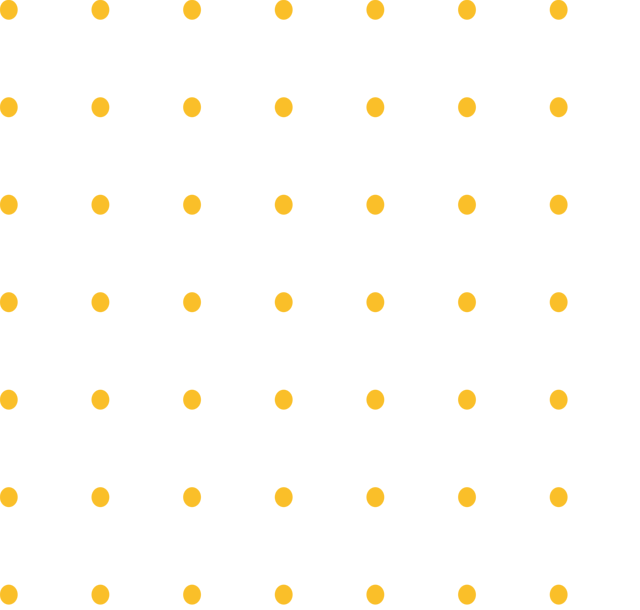
Reproduce this pattern procedurally as a Shadertoy shader.

```glsl
// Draws a seven by seven grid of small amber ovals on a white ground.
// Each point is folded to its nearest grid node, then an ellipse distance
// estimate gives a smooth edge; the grid starts at the upper left corner.

const vec3 WHITE = vec3(1.0);
const vec3 AMBER = vec3(0.98, 0.75, 0.16);

// Layout as fractions of the canvas, measured from the upper left
const vec2 FIRST_DOT = vec2(0.0137, 0.0160);
const vec2 PITCH = vec2(0.1432, 0.1598);
const vec2 DOT_RADII = vec2(0.0139, 0.0163);
const vec2 DOT_COUNT = vec2(7.0);

// Offset from the nearest node of a finite grid
vec2 repeatLimited(vec2 p, vec2 pitch, vec2 count) {
    vec2 node = clamp(round(p / pitch), vec2(0.0), count - 1.0);
    return p - node * pitch;
}

// Approximate signed distance to an axis-aligned ellipse
float ellipseDistance(vec2 p, vec2 radii) {
    float scaled = length(p / radii);
    float slope = length(p / (radii * radii));
    return scaled * (scaled - 1.0) / max(slope, 0.0001);
}

// Coverage of a shape, softened across its boundary
float coverage(float dist, float softness) {
    return 1.0 - smoothstep(-softness, softness, dist);
}

void mainImage(out vec4 fragColor, in vec2 fragCoord) {
    vec2 uv = fragCoord / iResolution.xy;
    vec2 fromTopLeft = vec2(uv.x, 1.0 - uv.y);

    // Distances are in canvas heights so the edge is equally soft all round
    vec2 toHeights = vec2(iResolution.x / iResolution.y, 1.0);
    vec2 cell = repeatLimited(fromTopLeft - FIRST_DOT, PITCH, DOT_COUNT);
    float dist = ellipseDistance(cell * toHeights, DOT_RADII * toHeights);

    float dot_mask = coverage(dist, 0.8 / iResolution.y);
    fragColor = vec4(mix(WHITE, AMBER, dot_mask), 1.0);
}
```
